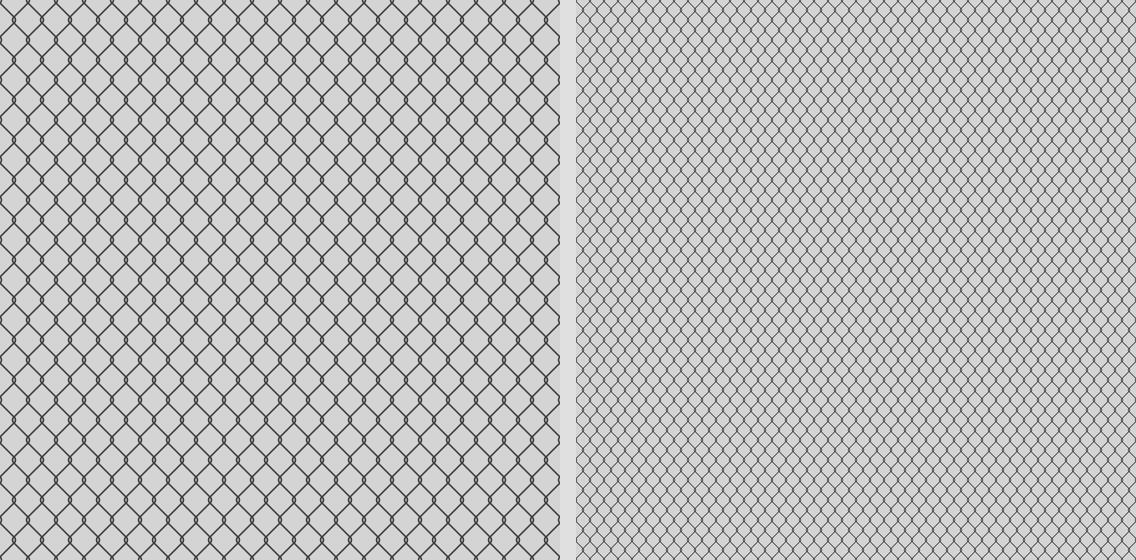
Left: one tile. Right: repeated 2 by 2.
A Shadertoy shader for this pattern:

```glsl
// Chain-link fence: dark zigzag wires hooked together at small knots on plain light grey.

// Distance to one bent wire: a round bend at the knot, then 45 degree straights.
float wireDistance(vec2 p, float bendRadius) {
    // Shift the bend so that straights meet those of the next row
    float bendCenter = 0.75 / 7.0 - sqrt(2.0) * bendRadius;
    vec2 q = vec2(p.x - bendCenter, abs(p.y));
    float along = q.y < q.x ? length(q) : (q.x + q.y) * sqrt(0.5);
    return abs(along - bendRadius);
}

// Distance to the whole mesh; knots are 1 apart, alternate rows are offset by half.
float meshDistance(vec2 p) {
    float rowHeight = 5.0 / 7.0;
    float row = floor(p.y / rowHeight + 0.5);
    vec2 knot = vec2(fract(p.x + 0.5 * mod(row, 2.0) + 0.5) - 0.5,
                     p.y - row * rowHeight);

    // Two mirrored wires interlock at every knot
    return min(wireDistance(knot, 0.132),
               wireDistance(vec2(-knot.x, knot.y), 0.132));
}

void mainImage(out vec4 fragColor, in vec2 fragCoord) {
    // 20 knots across, 28 rows (14 pairs) up the canvas
    vec2 p = fragCoord / iResolution.xy * 20.0;
    float pixel = 20.0 / min(iResolution.x, iResolution.y);

    // Wire coverage with a one pixel soft edge
    float wire = clamp((0.028 - meshDistance(p)) / pixel + 0.5, 0.0, 1.0);
    fragColor = vec4(vec3(mix(0.83, 0.22, wire)), 1.0);
}
```
